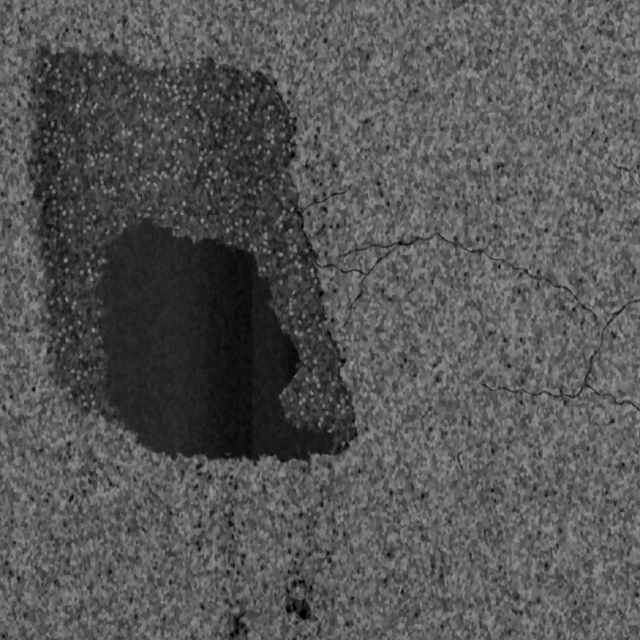
A WebGL 2 fragment shader for this texture:

```glsl
#version 300 es
precision highp float;
// Worn grey pavement with a broken patch, a smooth dark hollow and thin cracks.
// Outlines are polygon distances roughened by cellular noise; the stone grain
// comes from blended cells, and the streaks from layered sines.
uniform vec2 u_resolution;
out vec4 outColor;

const float PAVING_TONE = 0.385;
const float PATCH_TONE = 0.215;
const float HOLLOW_TONE = 0.148;
const float GRAIN_CONTRAST = 0.25;
const float CHIP_BRIGHTNESS = 0.24;
const float CRACK_WIDTH = 0.0020;
const float CRACK_DEPTH = 0.18;
const vec2 FINE_GRAIN = vec2(235.0, 165.0);
const vec2 COARSE_GRAIN = vec2(125.0, 90.0);
const vec2 CHIP_GRAIN = vec2(120.0, 98.0);

const int CORNERS = 21;
const vec2 PATCH[CORNERS] = vec2[CORNERS](
  vec2(.062,.932), vec2(.241,.899), vec2(.326,.906), vec2(.397,.885), vec2(.432,.859),
  vec2(.451,.818), vec2(.458,.733), vec2(.471,.655), vec2(.495,.583), vec2(.503,.505),
  vec2(.523,.473), vec2(.536,.401), vec2(.553,.342), vec2(.547,.310), vec2(.514,.289),
  vec2(.260,.285), vec2(.215,.312), vec2(.098,.375), vec2(.078,.466), vec2(.060,.622),
  vec2(.047,.792));
const vec2 HOLLOW[CORNERS] = vec2[CORNERS](
  vec2(.234,.656), vec2(.267,.635), vec2(.332,.622), vec2(.358,.618), vec2(.391,.602),
  vec2(.419,.551), vec2(.430,.499), vec2(.458,.479), vec2(.471,.440), vec2(.458,.408),
  vec2(.436,.382), vec2(.449,.336), vec2(.514,.318), vec2(.512,.291), vec2(.391,.290),
  vec2(.260,.286), vec2(.215,.312), vec2(.169,.375), vec2(.159,.479), vec2(.161,.583),
  vec2(.182,.635));

const int JOINTS = 8;
const vec2 LONG_CRACK[JOINTS] = vec2[JOINTS](
  vec2(.536,.603), vec2(.573,.613), vec2(.638,.620), vec2(.684,.634),
  vec2(.710,.616), vec2(.768,.599), vec2(.892,.544), vec2(.931,.505));
const vec2 SIDE_CRACK[JOINTS] = vec2[JOINTS](
  vec2(1.01,.540), vec2(.957,.508), vec2(.938,.466), vec2(.922,.427),
  vec2(.914,.395), vec2(.892,.379), vec2(.833,.385), vec2(.755,.395));
const vec2 HOOK_CRACK[JOINTS] = vec2[JOINTS](
  vec2(.537,.492), vec2(.550,.515), vec2(.560,.538), vec2(.573,.573),
  vec2(.540,.577), vec2(.495,.586), vec2(.480,.625), vec2(.468,.670));

vec3 hash3(vec2 p) {
  vec3 q = fract(p.xyx * vec3(.1031, .1030, .0973));
  q += dot(q, q.yxz + 33.33);
  return fract((q.xxy + q.yzz) * q.zyx);
}

// x: nearest distance, y: smoothly blended tone, z: tone of the nearest cell
vec3 cells(vec2 p) {
  vec2 base = floor(p);
  float nearest = 9.0, tone = 0.0, weight = 0.0, nearTone = 0.0;
  for (int j = -1; j <= 1; j++)
    for (int i = -1; i <= 1; i++) {
      vec2 cell = base + vec2(i, j);
      vec3 h = hash3(cell + 50.0);
      vec2 r = cell + h.xy - p;
      float d2 = dot(r, r), w = exp(-6.0 * d2);
      tone += h.z * w;
      weight += w;
      if (d2 < nearest) { nearest = d2; nearTone = h.z; }
    }
  return vec3(sqrt(nearest), tone / weight, nearTone);
}

float segment(vec2 p, vec2 a, vec2 b) {
  vec2 e = b - a;
  return length(p - a - e * clamp(dot(p - a, e) / dot(e, e), 0.0, 1.0));
}

float polygon(vec2 p, vec2 v[CORNERS]) {
  float d = 9.0, side = 1.0;
  for (int i = 0, j = CORNERS - 1; i < CORNERS; j = i, i++) {
    d = min(d, segment(p, v[i], v[j]));
    if ((v[i].y > p.y) != (v[j].y > p.y) &&
        p.x < v[i].x + (v[j].x - v[i].x) * (p.y - v[i].y) / (v[j].y - v[i].y)) side = -side;
  }
  return side * d;
}

float polyline(vec2 p, vec2 v[JOINTS]) {
  float d = 9.0;
  for (int i = 1; i < JOINTS; i++) d = min(d, segment(p, v[i - 1], v[i]));
  return d;
}

float blob(vec2 p, vec2 center, vec2 size) {
  vec2 q = (p - center) / size;
  return exp(-dot(q, q));
}

float streaks(float x) {
  return (sin(x * 47.0) + sin(x * 113.0 + 2.0) + sin(x * 271.0 + 1.0)) / 3.0;
}

void main() {
  vec2 uv = gl_FragCoord.xy / u_resolution;
  float pixel = 1.0 / min(u_resolution.x, u_resolution.y);

  vec3 fine = cells(uv * FINE_GRAIN), coarse = cells(uv * COARSE_GRAIN + 17.0);
  vec3 chip = cells(uv * CHIP_GRAIN + 71.0), rough = cells(uv * 62.0 + 9.0);
  float grain = (fine.y - 0.5) + 0.5 * (coarse.y - 0.5);

  // Paving: grain, long streaks and dark pits
  float tone = PAVING_TONE + GRAIN_CONTRAST * grain + 0.009 * streaks(uv.x);
  tone += 0.02 * smoothstep(0.4, 0.9, uv.x) - 0.02 * smoothstep(0.45, 0.0, uv.y);
  float wear = blob(uv, vec2(.485, .14), vec2(.035, .16)) + blob(uv, vec2(.36, .14), vec2(.015, .14))
             + blob(uv, vec2(.490, .67), vec2(.035, .11));
  float pit = smoothstep(0.5, 0.15, coarse.x) * step(coarse.z, 0.05 + 0.16 * wear);
  tone -= 0.15 * pit + 0.03 * wear;
  float gouge = blob(uv, vec2(.473, .05), vec2(.028, .032)) + blob(uv, vec2(.38, .025), vec2(.02, .02));
  tone -= 0.28 * gouge * smoothstep(0.54, 0.68, rough.y);

  // Cracks, bent by small sines and broken up by grain
  vec2 bent = uv + 0.0025 * sin(uv.yx * vec2(160.0, 190.0)) + 0.004 * (rough.y - 0.5);
  float crack = min(polyline(bent, LONG_CRACK), polyline(bent, SIDE_CRACK));
  crack = min(crack, polyline(bent, HOOK_CRACK));
  crack = min(crack, segment(bent, vec2(.914, .395), vec2(1.01, .358)));
  float hairline = min(segment(bent, vec2(.471, .670), vec2(.553, .711)),
                       segment(bent, vec2(.955, .750), vec2(1.01, .700)));
  hairline = min(hairline, segment(bent, vec2(.573, .573), vec2(.610, .607)));
  hairline = min(hairline, segment(bent, vec2(.722, .255), vec2(.719, .292)));
  crack = min(crack, hairline + 0.0006);
  tone -= CRACK_DEPTH * (0.5 + coarse.y) * smoothstep(CRACK_WIDTH + pixel, 0.0004, crack);

  // Patch: soft on the left, crisp with a dark rim on the right
  float ragged = 0.014 * (rough.y - 0.5) + 0.008 * (coarse.y - 0.5);
  float patchDist = polygon(uv, PATCH) + ragged;
  float softness = mix(0.012, 0.002, smoothstep(0.08, 0.32, uv.x)) + pixel;
  float patchMask = smoothstep(softness, -softness, patchDist);
  float patchTone = PATCH_TONE + 0.17 * grain;
  patchTone += 0.055 * blob(uv, vec2(.235, .77), vec2(.09, .17));
  patchTone -= 0.055 * blob(uv, vec2(.07, .72), vec2(.035, .28));
  patchTone -= 0.035 * blob(uv, vec2(.36, .77), vec2(.06, .14));
  patchTone -= 0.09 * blob(uv, vec2(.49, .31), vec2(.045, .022));
  patchTone += CHIP_BRIGHTNESS * smoothstep(0.6, 0.1, chip.x) * smoothstep(0.55, 0.95, chip.z);
  float rim = smoothstep(0.006, 0.0, abs(patchDist)) * smoothstep(0.36, 0.44, uv.x);
  tone = mix(tone, patchTone, patchMask) - 0.13 * rim;

  // Hollow: smooth dark floor with a vertical shadow band
  float hollowDist = polygon(uv, HOLLOW) + ragged;
  float hollowSoft = mix(0.008, 0.002, smoothstep(0.17, 0.27, uv.x)) + pixel;
  float hollowMask = smoothstep(hollowSoft, -hollowSoft, hollowDist);
  float band = smoothstep(0.27, 0.375, uv.x) * (1.0 - 0.5 * smoothstep(0.391, 0.397, uv.x));
  float floorTone = HOLLOW_TONE - 0.085 * band + 0.006 * streaks(uv.x * 1.6) + 0.045 * grain;
  floorTone -= 0.06 * blob(uv, vec2(.463, .44), vec2(.022, .05));
  tone = mix(tone, floorTone, hollowMask);

  outColor = vec4(vec3(clamp(tone, 0.0, 1.0)), 1.0);
}
```
